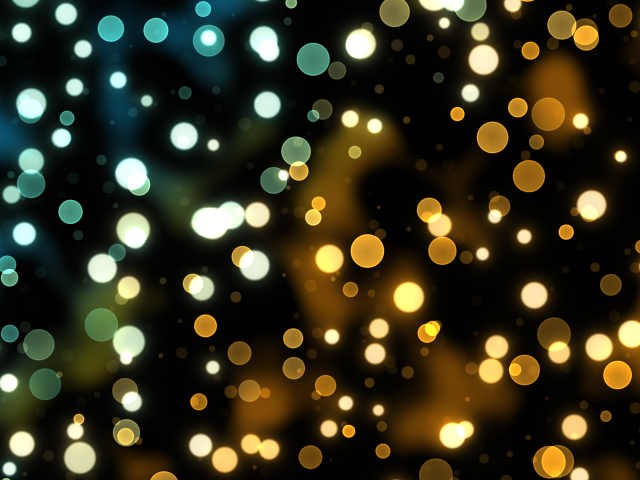
This background is drawn by a Shadertoy shader. Its source:

```glsl
// Night bokeh: overlapping discs of light on black, teal at the upper left
// turning through olive to amber at the lower right. Discs come from jittered
// cell layers; the dim clouds behind them are thresholded gradient noise.

vec3 hash3(vec3 p) {
    p = fract(p * vec3(0.1031, 0.1030, 0.0973));
    p += dot(p, p.yxz + 33.33);
    return fract((p.xxy + p.yxx) * p.zyx);
}

float cornerSlope(vec2 cell, vec2 offset) {
    float angle = 6.2832 * hash3(vec3(cell, 7.0)).x;
    return dot(vec2(cos(angle), sin(angle)), offset);
}

float gradientNoise(vec2 p) {
    vec2 i = floor(p), f = fract(p);
    vec2 u = f * f * f * (f * (f * 6.0 - 15.0) + 10.0);
    vec2 e = vec2(1.0, 0.0);
    return mix(mix(cornerSlope(i, f), cornerSlope(i + e, f - e), u.x),
               mix(cornerSlope(i + e.yx, f - e.yx), cornerSlope(i + 1.0, f - 1.0), u.x), u.y);
}

// 0 at the cool corner, 1 at the warm one
float warmth(vec2 p) {
    return smoothstep(-0.55, 0.4, p.x - 0.9 * p.y);
}

// Three-stop blend along the warmth axis
vec3 ramp(vec3 cool, vec3 middle, vec3 warm, float t) {
    return mix(mix(cool, middle, smoothstep(0.0, 0.6, t)), warm, smoothstep(0.5, 1.0, t));
}

vec3 lightTint(float t) {
    return ramp(vec3(0.28, 0.70, 0.62), vec3(0.80, 0.74, 0.40), vec3(1.0, 0.66, 0.12), t);
}

// Large lights: soft glowing pale discs and crisp translucent rimmed ones
vec3 bokehLayer(vec2 p, float seed, float pixel) {
    const float size = 0.12;
    vec3 sum = vec3(0.0);
    for (int y = -1; y <= 1; y++)
    for (int x = -1; x <= 1; x++) {
        vec2 cell = floor(p / size) + vec2(x, y);
        vec3 place = hash3(vec3(cell, seed));
        vec3 kind = hash3(vec3(cell, seed + 19.0));
        if (kind.x > 0.84) continue;

        vec2 centre = (cell + 0.05 + 0.9 * place.xy) * size;
        float radius = mix(0.011, 0.035, place.z);
        float r = length(p - centre);
        float d = r - radius;
        float t = clamp(warmth(centre) + 0.25 * (kind.z - 0.5), 0.0, 1.0);
        vec3 tint = lightTint(t);

        if (kind.y < 0.48) {
            vec3 pale = mix(vec3(0.92, 1.0, 0.96), vec3(1.0, 0.93, 0.76), t);
            pale = mix(pale, tint, 0.55 * kind.z * kind.z);
            float edge = pow(min(r / radius, 1.0), 5.0);
            float fill = 1.0 - smoothstep(-0.0025 - pixel, 0.0015 + pixel, d);
            sum += fill * mix(pale, tint, 0.3 * edge);
            sum += (1.0 - fill) * 0.28 * tint * exp(-85.0 * max(d, 0.0));
        } else {
            float fill = 1.0 - smoothstep(-pixel, pixel, d);
            float rim = fill * smoothstep(-0.0025 - pixel, -0.0005, d);
            float opacity = mix(0.3, 0.92, kind.z);
            sum += tint * opacity * (fill * (0.85 + 0.15 * r / radius) + 0.3 * rim);
        }
    }
    return sum;
}

// Small faint lights scattered between the large ones
vec3 speckLayer(vec2 p, float pixel) {
    const float size = 0.06;
    vec3 sum = vec3(0.0);
    for (int y = -1; y <= 1; y++)
    for (int x = -1; x <= 1; x++) {
        vec2 cell = floor(p / size) + vec2(x, y);
        vec3 place = hash3(vec3(cell, 53.0));
        vec3 kind = hash3(vec3(cell, 71.0));
        vec2 centre = (cell + place.xy) * size;
        float d = length(p - centre) - mix(0.003, 0.014, place.z);
        float fill = 1.0 - smoothstep(-pixel, pixel, d);
        sum += fill * lightTint(warmth(centre)) * 0.3 * kind.x * kind.x * kind.x;
    }
    return sum;
}

// Out-of-focus clouds of colour
vec3 haze(vec2 p) {
    float n = gradientNoise(p * 4.2 + 3.7) + 0.5 * gradientNoise(p * 8.5 + 11.3);
    vec3 colour = ramp(vec3(0.04, 0.34, 0.46), vec3(0.33, 0.33, 0.05),
                       vec3(0.50, 0.29, 0.02), warmth(p));
    return colour * smoothstep(0.0, 0.6, n);
}

void mainImage(out vec4 fragColor, in vec2 fragCoord) {
    vec2 p = fragCoord / iResolution.y;
    float pixel = 0.75 / iResolution.y;

    vec3 colour = vec3(0.004, 0.004, 0.003) + haze(p) + speckLayer(p, pixel);
    colour += bokehLayer(p, 3.0, pixel);
    colour += bokehLayer(p + vec2(0.37, 0.71), 31.0, pixel) * 0.98;

    fragColor = vec4(clamp(colour, 0.0, 1.0), 1.0);
}
```
